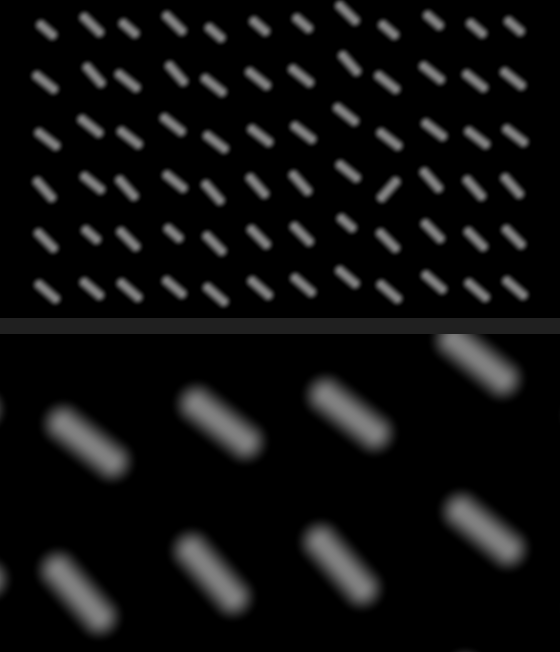
Top: the whole. Bottom: its middle third, enlarged.
Give the GLSL for this pattern, as a Shadertoy shader.

```glsl
const float CANVAS_WIDTH = 768.0;        // all lengths are in 1/768 of the width
const ivec2 GRID = ivec2(12, 6);
const vec2 FIRST = vec2(64.0, 41.0);     // first dash, measured from the top left
const vec2 PITCH = vec2(58.3, 72.0);
const float CORE_RADIUS = 0.5;           // full brightness inside
const float GLOW_RADIUS = 12.6;          // fades to black here
const vec3 DASH_COLOR = vec3(0.5);
const ivec2 FLIPPED_CELL = ivec2(8, 3);  // the one dash that leans the other way
const float FLIPPED_SHIFT = 3.0;

// Per column: offset x, offset y, dash family (0 or 1)
const vec3 COLUMN[12] = vec3[12](
    vec3(0.0, 0.0, 0), vec3(3.7, -7.0, 1), vec3(-3.6, -2.0, 0),
    vec3(0.1, -9.0, 1), vec3(-2.2, 4.0, 0), vec3(0.5, -5.0, 0),
    vec3(1.2, -9.0, 0), vec3(4.4, -23.0, 1), vec3(2.6, 0.0, 0),
    vec3(5.8, -13.0, 0), vec3(6.5, -2.0, 0), vec3(0.2, -5.0, 0));

// Per row and family: offset x, offset y, half extent x, half extent y
const vec4 ROW_COMMON[6] = vec4[6](
    vec4(0.0, 0.0, 7.5, 6.5), vec4(-2.0, 0.0, 11.0, 8.8),
    vec4(1.0, 6.0, 11.0, 8.5), vec4(-3.0, 3.0, 9.3, 10.5),
    vec4(-1.0, 1.0, 9.7, 9.8), vec4(0.8, -1.0, 10.7, 9.3));
const vec4 ROW_RAISED[6] = vec4[6](
    vec4(0.0, 0.0, 10.0, 9.8), vec4(3.0, -3.0, 9.0, 10.3),
    vec4(-2.0, -5.0, 11.0, 8.8), vec4(1.0, 1.0, 10.5, 8.5),
    vec4(-1.0, 0.0, 6.8, 6.0), vec4(0.0, 2.0, 10.0, 8.5));

// Distance to a segment through the origin, from -halfSpan to +halfSpan
float segmentDistance(vec2 p, vec2 halfSpan) {
    float along = clamp(dot(p, halfSpan) / dot(halfSpan, halfSpan), -1.0, 1.0);
    return length(p - along * halfSpan);
}

float dashDistance(vec2 p, ivec2 cell) {
    vec3 column = COLUMN[cell.x];
    vec4 row = column.z > 0.5 ? ROW_RAISED[cell.y] : ROW_COMMON[cell.y];
    vec2 center = FIRST + PITCH * vec2(cell) + column.xy + row.xy;
    vec2 halfSpan = row.zw;
    if (cell == FLIPPED_CELL) {
        halfSpan.y = -halfSpan.y;
        center.x += FLIPPED_SHIFT;
    }
    return segmentDistance(p - center, halfSpan);
}

void mainImage(out vec4 fragColor, in vec2 fragCoord) {
    vec2 p = vec2(fragCoord.x, iResolution.y - fragCoord.y);
    p *= CANVAS_WIDTH / iResolution.x;

    // Shifted dashes can cross cell borders, so check the neighbours too
    ivec2 nearest = ivec2(floor((p - FIRST) / PITCH + 0.5));
    float dist = GLOW_RADIUS;
    for (int y = -1; y <= 1; y++) {
        for (int x = -1; x <= 1; x++) {
            ivec2 cell = nearest + ivec2(x, y);
            bool inside = all(greaterThanEqual(cell, ivec2(0))) && all(lessThan(cell, GRID));
            if (inside) dist = min(dist, dashDistance(p, cell));
        }
    }

    float glow = 1.0 - smoothstep(CORE_RADIUS, GLOW_RADIUS, dist);
    fragColor = vec4(DASH_COLOR * glow, 1.0);
}
```
